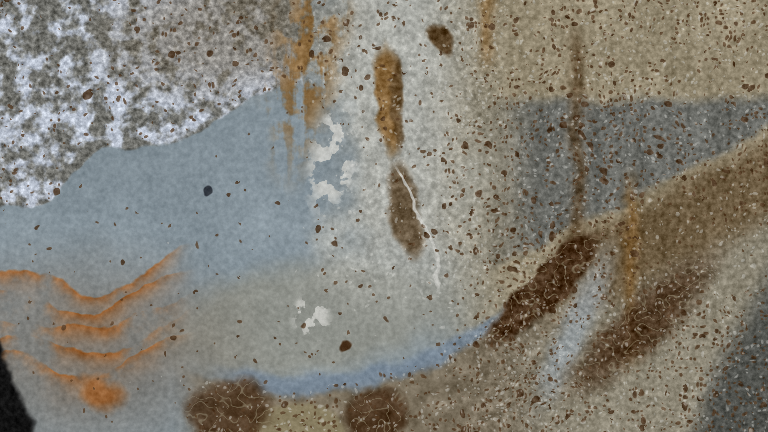
A Shadertoy shader for this texture:

```glsl
// Weathered painted metal: blue-grey paint, flaking plaster, slate and rust.
// Noise-warped masks lay down large stains; drips, cracks, pits and grain follow.

vec2 w;   // warped position
vec3 col; // painted colour

float hash(vec2 p) {
  vec3 q = fract(p.xyx * .1031);
  q += dot(q, q.yzx + 33.33);
  return fract((q.x + q.y) * q.z);
}

float corner(vec2 cell, vec2 offset) {
  float a = 6.2832 * hash(cell);
  return dot(vec2(cos(a), sin(a)), offset);
}

float noise(vec2 p) {
  vec2 i = floor(p), f = fract(p), u = f * f * (3. - 2. * f), e = vec2(1, 0);
  return mix(mix(corner(i, f), corner(i + e, f - e), u.x),
    mix(corner(i + e.yx, f - e.yx), corner(i + 1., f - 1.), u.x), u.y);
}

float fbm(vec2 p) {
  float sum = 0., amp = .8;
  for (int i = 0; i < 4; i++) {
    sum += amp * noise(p);
    p = mat2(1.6, 1.2, -1.2, 1.6) * p + 5.3;
    amp *= .55;
  }
  return sum;
}

void paint(vec3 colour, float cover) { col = mix(col, colour, cover); }

float below(float lo, float hi, float x) { return 1. - smoothstep(lo, hi, x); }

float band(float lo, float hi, float soft, float x) {
  return smoothstep(lo - soft, lo + soft, x) * below(hi - soft, hi + soft, x);
}

// Rotated ellipse with a soft rim
float stain(float x, float y, float rx, float ry, float angle, float soft) {
  float c = cos(angle), s = sin(angle);
  vec2 q = mat2(c, -s, s, c) * (w - vec2(x, y));
  return below(1. - soft, 1. + soft, length(q / vec2(rx, ry)));
}

float drip(float x, float bottom, float top) {
  float d = (w.x - x) / .018;
  return exp(-d * d) * band(bottom, top, .05, w.y);
}

float specks(float cells, float density) {
  vec2 q = w * cells, id = floor(q);
  vec2 centre = .3 + .4 * vec2(hash(id), hash(id + 17.));
  float radius = .14 + .3 * hash(id + 41.), aa = .6 * cells / iResolution.y;
  return step(hash(id + 73.), density) * below(radius - aa, radius + aa, length(fract(q) - centre));
}

void mainImage(out vec4 fragColor, in vec2 fragCoord) {
  vec2 p = fragCoord / iResolution.y;
  w = p + .022 * vec2(fbm(p * 11.), fbm(p * 11. + 19.));
  float broad = fbm(p * 4.), mottle = fbm(p * 24.), grain = fbm(p * 85.);
  float streak = fbm(p * vec2(30, 3.5)), right = smoothstep(.95, 1.2, w.x);
  vec3 rust = vec3(.27, .18, .1) + .1 * mottle, chalk = vec3(.78, .78, .76);

  // Blue-grey paint, pale plaster, tan
  col = vec3(.52, .57, .6) + .07 * broad;
  paint(vec3(.56, .56, .52), .8 * stain(.72, .26, .33, .13, .15, .3));
  float pale = band(.76, 1.13, .07, w.x + .12 * broad) * smoothstep(.2, .48, p.y);
  paint(vec3(.68, .68, .65) + .1 * mottle, .9 * pale);
  paint(vec3(.58, .54, .45) + .1 * broad + .07 * streak, right);

  // Brown ground under a curved blue ribbon
  float sweep = w.y - .125 - .75 * pow(abs(w.x - .7), 2.);
  float low = below(-.04, -.02, sweep) * band(.45, 1.3, .06, w.x);
  paint(vec3(.47, .43, .36) + .12 * mottle, low);
  paint(vec3(.46, .52, .58), .85 * band(-.04, 0., .012, sweep) * band(.52, 1.32, .06, p.x));
  paint(vec3(.53, .49, .38), stain(.69, -.02, .11, .09, 0., .08));

  // Flaking crust with a crisp lower rim
  float rim = w.y - .52 - .14 * (smoothstep(.08, .26, p.x) + smoothstep(.36, .68, p.x));
  float crust = smoothstep(-.004, .006, rim) * below(.63, .73, w.x);
  float flakes = smoothstep(-.28, .22, mottle + .7 * broad);
  paint(mix(vec3(.44, .44, .42), vec3(.72, .75, .8), flakes) + .22 * grain, crust);
  paint(vec3(.45, .41, .34) + .2 * grain, .6 * stain(.52, .93, .24, .13, .1, .6));

  // Slate field and brown diagonal
  float diagonal = w.y - .5 * w.x + .195;
  float slate = smoothstep(-.01, .02, diagonal) * below(.75, .79, w.y) * smoothstep(1.07, 1.27, w.x);
  paint(vec3(.39, .4, .39) + .09 * streak, .88 * slate);
  float brown = band(-.23, -.02, .035, diagonal) * smoothstep(1.22, 1.42, w.x);
  paint(vec3(.4, .33, .23) + .13 * streak, .85 * brown);

  // Slanting folds
  float flow = p.x - .4 * p.y + .04 * broad;
  float folds = below(-.25, -.16, diagonal) * smoothstep(1.12, 1.3, p.x);
  paint(vec3(.55, .53, .47) + .16 * noise(vec2(flow * 16., p.y * 2.)), .8 * folds);
  paint(vec3(.6, .64, .67), .7 * stain(1.33, .24, .035, .17, -.4, .6));
  paint(vec3(.27, .28, .27), .85 * smoothstep(1.57, 1.66, flow) * below(.3, .48, p.y));

  // Ochre runs and darker rust
  float runs = stain(.71, .88, .07, .22, -.15, .6) * smoothstep(-.35, .2, streak + mottle);
  runs = max(runs, stain(.9, .77, .027, .12, .05, .25));
  runs = max(runs, .7 * max(drip(1.13, .86, 1.1), drip(1.46, .16, .58)));
  paint(vec3(.49, .35, .17) + .15 * mottle, .88 * runs);
  float dark = max(.7 * drip(1.335, .42, .92), stain(1.02, .905, .02, .035, .5, .3));
  dark = max(dark, .8 * stain(.94, .51, .037, .11, .15, .25));
  paint(vec3(.33, .25, .15) + .12 * mottle, max(dark, .7 * stain(.918, .76, .012, .11, .05, .4)));

  // Rust scabs split by fine cracks
  float scab = max(stain(1.26, .33, .17, .045, .78, .15), .85 * stain(1.49, .25, .2, .055, .75, .5));
  scab = max(scab, .85 * max(stain(.53, .05, .1, .07, 0., .2), stain(.87, .04, .075, .06, .2, .2)));
  paint(mix(vec3(.43, .37, .28), rust, smoothstep(.01, .07, abs(noise(w * 38.)))), scab);

  // Orange waves
  float orange = .8 * stain(.23, .09, .055, .035, -.4, .5);
  for (float k = 0.; k < 5.; k++) {
    float crest = .37 - .048 * k - .045 * smoothstep(0., .24, p.x) + .1 * smoothstep(.2, .47, p.x);
    float drop = crest - w.y + .012 * sin(p.x * 17. + k * 2.);
    float wave = smoothstep(-.003, .004, drop) * exp(-max(drop, 0.) * 42.);
    orange = max(orange, wave * smoothstep(-.45, .2, noise(vec2(p.x * 7., k * 3.7)) + .4 * mottle));
  }
  paint(vec3(.46, .41, .35), .5 * stain(.2, .18, .3, .2, 0., .6));
  paint(vec3(.62, .34, .11) + .15 * mottle, .9 * orange * below(.34, .46, p.x));

  // White chips and a pale crack
  float chips = max(stain(.77, .63, .05, .12, -.2, .4), stain(.72, .27, .035, .05, 0., .4));
  float split = abs(w.x - 1.01 + 1.1 * pow(max(p.y - .33, 0.), 2.));
  paint(chalk, .85 * chips * smoothstep(0., .1, mottle));
  paint(chalk, .85 * below(.002, .006, split) * band(.33, .61, .02, p.y));

  // Pitting and lone spots
  float pits = .03 + .36 * right + .25 * low + .12 * pale + .1 * crust;
  pits *= smoothstep(-.5, .35, broad + mottle);
  paint(vec3(.32, .22, .13), .75 * specks(95., pits));
  paint(rust, .8 * specks(52., .4 * pits));
  paint(chalk, .45 * specks(110., .16 * (right + low + pale)));
  paint(vec3(.2, .22, .25), stain(.478, .565, .011, .015, 0., .2));
  paint(rust, stain(.793, .2, .014, .014, 0., .2));

  // Shadowed corner and grain
  paint(vec3(.07), below(0., .02, w.x - .07 + .4 * w.y));
  col += grain * (.08 + .1 * right + .08 * pale) + .04 * mottle;
  fragColor = vec4(col, 1);
}
```
